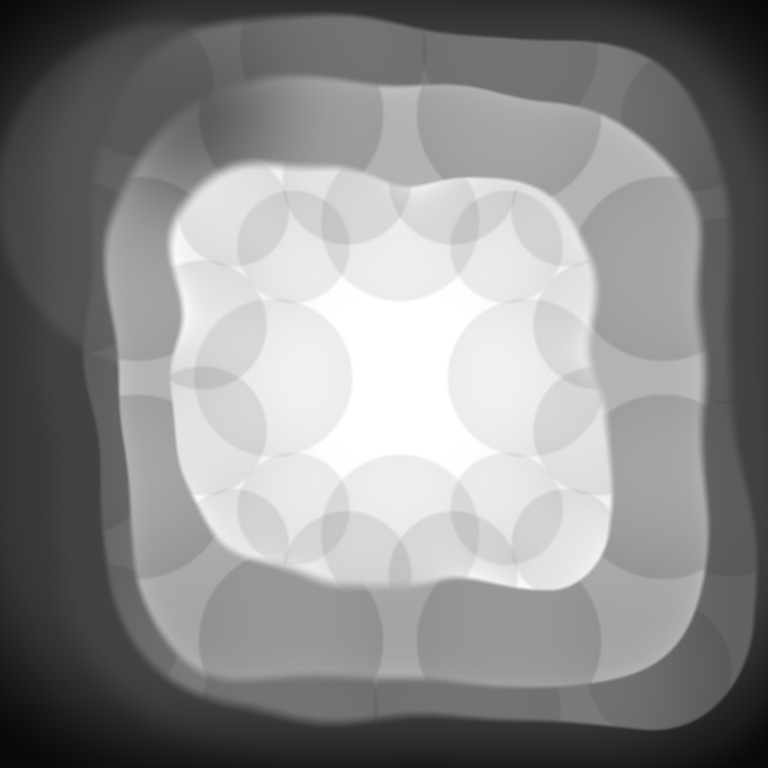
This background is drawn by a WebGL 2 fragment shader. Its source:

```glsl
#version 300 es
precision highp float;

uniform vec2 u_resolution;
out vec4 outColor;

const float TAU = 6.2831853;
const float SHEAR = 0.06;

// Nested frames: centre, half size, corner radii (TR, BR, TL, BL)
const vec2 OUTER_CENTER = vec2(0.540, 0.516);
const vec2 OUTER_HALF = vec2(0.418, 0.450);
const vec4 OUTER_CORNERS = vec4(0.20, 0.15, 0.28, 0.16);
const vec2 MIDDLE_CENTER = vec2(0.536, 0.499);
const vec2 MIDDLE_HALF = vec2(0.380, 0.387);
const vec4 MIDDLE_CORNERS = vec4(0.18, 0.24, 0.24, 0.13);
const vec2 INNER_CENTER = vec2(0.505, 0.508);
const vec2 INNER_HALF = vec2(0.275, 0.264);
const vec4 INNER_CORNERS = vec4(0.12, 0.08, 0.13, 0.14);
const vec2 CORE_CENTER = vec2(0.521, 0.508);

// Tones
const float HALO_TONE = 0.19;
const float OUTER_TONE = 0.43;
const float MIDDLE_TONE = 0.70;
const float INNER_TONE = 1.0;

// Top left shadow and the dim lobe behind it
const vec2 SHADOW_CENTER = vec2(0.25, 0.86);
const float SHADOW_SIZE = 0.13;
const vec2 LOBE_CENTER = vec2(0.22, 0.745);
const float LOBE_RADIUS = 0.225;

float roundedBox(vec2 p, vec2 halfSize, vec4 corners) {
  vec2 side = p.x > 0.0 ? corners.xy : corners.zw;
  float radius = p.y > 0.0 ? side.x : side.y;
  vec2 q = abs(p) - halfSize + radius;
  return min(max(q.x, q.y), 0.0) + length(max(q, 0.0)) - radius;
}

// Layered sines around the centre ripple each frame
float ripple(vec2 p, float phase) {
  float a = atan(p.y, p.x);
  return sin(5.0 * a + phase) + 0.6 * sin(9.0 * a + 2.0 * phase)
       + 0.4 * sin(14.0 * a - phase);
}

float frame(vec2 p, vec2 halfSize, vec4 corners, float wave, float phase) {
  vec2 sheared = p + SHEAR * p.yx;
  return roundedBox(sheared, halfSize, corners) + wave * ripple(p, phase);
}

float inside(float d, float softness) {
  return 1.0 - smoothstep(-softness, softness, d);
}

// Translucent discs along a squarish ring; returns the light let through
float discRing(vec2 p, int count, float phase, vec2 reach, float size,
               float variation, float shade, float edge) {
  float light = 1.0;
  for (int i = 0; i < count; i++) {
    float a = TAU * float(i) / float(count) + phase;
    vec2 dir = vec2(cos(a), sin(a));
    vec2 dir2 = dir * dir;
    vec2 center = reach * dir / sqrt(length(dir2));
    float radius = size * (1.0 + variation * cos(4.0 * a));
    float d = length(p - center);
    float rim = mix(0.65, 1.0, min(d * d / (radius * radius), 1.0));
    light *= 1.0 - shade * rim * inside(d - radius, edge);
  }
  return light;
}

void main() {
  vec2 uv = gl_FragCoord.xy / u_resolution;
  float edge = max(0.003, 1.0 / min(u_resolution.x, u_resolution.y));
  vec2 p = uv - CORE_CENTER;

  float outer = frame(uv - OUTER_CENTER, OUTER_HALF, OUTER_CORNERS, 0.007, 1.2);
  float middle = frame(uv - MIDDLE_CENTER, MIDDLE_HALF, MIDDLE_CORNERS, 0.006, 2.6);
  float inner = frame(uv - INNER_CENTER, INNER_HALF, INNER_CORNERS, 0.007, 0.5);
  float softness = edge + 0.008 * (0.5 + 0.5 * sin(3.0 * atan(p.y, p.x) + 1.0));
  float shadow = exp(-dot(uv - SHADOW_CENTER, uv - SHADOW_CENTER)
                     / (SHADOW_SIZE * SHADOW_SIZE));

  // Dark surround with faint halos
  float halo = roundedBox(uv - vec2(0.5, 0.518), vec2(0.5, 0.43), vec4(0.26));
  float tone = 0.03 + HALO_TONE * (1.0 - smoothstep(-0.04, 0.16, halo));
  tone += 0.04 * inside(outer - 0.06, 0.03);
  tone += 0.06 * inside(length(uv - LOBE_CENTER) - LOBE_RADIUS, 0.012);

  // Outer frame
  float outerTone = OUTER_TONE - 0.10 * smoothstep(0.25, 0.45, abs(p.x));
  outerTone *= 1.0 - 0.25 * shadow;
  outerTone *= discRing(p, 12, 0.2, vec2(0.43), 0.11, 0.15, 0.10, edge);
  tone = mix(tone, outerTone + 0.05, inside(outer, softness));

  // Middle frame
  float middleTone = MIDDLE_TONE + 0.06 * exp(-60.0 * abs(middle));
  middleTone -= 0.06 * smoothstep(0.1, 0.35, -p.y);
  middleTone *= 1.0 - 0.44 * shadow;
  middleTone *= discRing(p, 8, TAU / 16.0, vec2(0.345), 0.12, 0.0, 0.12, edge);
  tone = mix(tone, middleTone, inside(middle, softness));

  // Inner opening, its glowing rim and overlapping discs
  float innerTone = INNER_TONE - 0.06 * smoothstep(0.10, 0.28, length(p));
  innerTone *= discRing(p, 12, TAU / 24.0, vec2(0.258), 0.080, 0.1, 0.085, edge);
  innerTone *= discRing(p, 8, 0.0, vec2(0.165, 0.203), 0.088, 0.17, 0.075, edge);
  innerTone += 0.08 * exp(-55.0 * abs(inner)) * (0.5 + 0.5 * ripple(p, 0.5));
  tone = mix(tone, innerTone, inside(inner, softness));

  outColor = vec4(vec3(clamp(tone, 0.0, 1.0)), 1.0);
}
```
